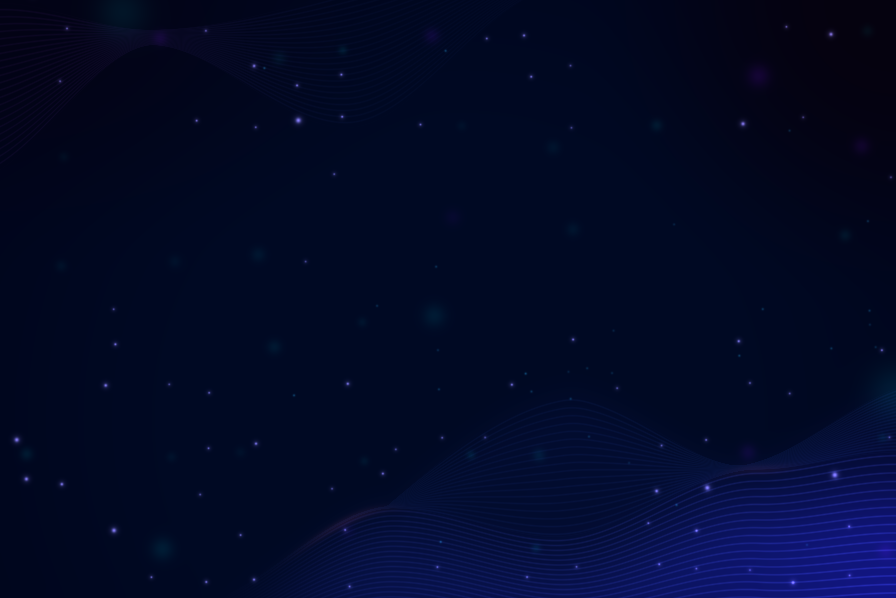
Give the GLSL for this background, as a Shadertoy shader.

```glsl
// Dark navy night sky with scattered violet stars, teal hazes and fine flowing line ribbons.

const vec3 NAVY = vec3(0.000, 0.035, 0.138);
const vec3 EDGE = vec3(0.000, 0.018, 0.108);
const vec3 CORNER = vec3(0.020, 0.006, 0.058);
const vec3 INDIGO = vec3(0.068, 0.042, 0.400);
const vec3 SHEET_GLOW = vec3(0.012, 0.019, 0.060);
const vec3 WAVE_LINE = vec3(0.150, 0.170, 0.420);
const vec3 FAN_LINE = vec3(0.030, 0.055, 0.120);
const vec3 PLUM_LINE = vec3(0.065, 0.025, 0.090);
const vec3 EMBER = vec3(0.085, 0.030, 0.030);
const vec3 STAR = vec3(0.500, 0.440, 0.820);
const vec3 TEAL = vec3(0.000, 0.085, 0.080);
const vec3 VIOLET = vec3(0.065, 0.005, 0.120);
const float LINE_WIDTH = 0.0024;
const float STAR_CELL = 0.076;
const float HAZE_CELL = 0.170;
const float SPECK_CELL = 0.036;

vec3 hash3(vec2 p) {
    vec3 q = fract(p.xyx * vec3(0.1031, 0.1030, 0.0973));
    q += dot(q, q.yxz + 33.33);
    return fract((q.xxy + q.yzz) * q.zyx);
}

float gauss(float d, float radius) {
    return exp(-d * d / (radius * radius));
}

// One jittered dot per cell: x = distance, y = cell-edge fade, zw = random picks.
vec4 scatter(vec2 p, float cell, float seed) {
    vec2 id = floor(p / cell);
    vec3 h = hash3(id + seed);
    vec3 pick = hash3(id + seed + 71.7);
    float d = length(p - (id + 0.25 + 0.5 * h.xy) * cell);
    return vec4(d, 1.0 - smoothstep(0.0, 0.25 * cell, d), pick.xy);
}

// Evenly spaced lines between two curves, drawn as soft coverage.
float ribbon(float y, float low, float high, float count) {
    float gap = max(high - low, 0.004) / count;
    float t = (y - low) / gap;
    float width = max(LINE_WIDTH, 1.0 / iResolution.y);
    float inside = smoothstep(-0.5, 0.0, t) * (1.0 - smoothstep(count, count + 0.5, t));
    float d = abs(fract(t) - 0.5) * gap;
    return inside * clamp(1.0 - d / width, 0.0, 1.0);
}

vec3 backdrop(vec2 p) {
    vec3 col = mix(NAVY, EDGE, smoothstep(0.40, 1.0, length(p - vec2(0.77, 0.30))));
    float corner = 1.0 - smoothstep(0.05, 0.55, length(p - vec2(1.5, 1.0)));
    float left = 1.0 - smoothstep(0.0, 0.55, length((p - vec2(0.0, 0.95)) * vec2(0.7, 1.3)));
    return mix(col, CORNER, max(corner, 0.5 * left));
}

vec3 lowerWaves(vec2 p) {
    float x = p.x;
    float crest = -0.02 + 0.36 * smoothstep(0.33, 0.98, x)
        - 0.12 * smoothstep(0.94, 1.25, x) + 0.14 * smoothstep(1.22, 1.56, x);
    float middle = -0.02 + 0.17 * smoothstep(0.30, 0.66, x) - 0.05 * smoothstep(0.66, 0.93, x)
        + 0.115 * smoothstep(0.93, 1.27, x) + 0.03 * smoothstep(1.27, 1.5, x);
    float base = -0.17 - 0.13 * smoothstep(0.6, 1.5, x);
    crest = max(crest, middle + 0.004);

    float light = exp(-2.1 * length(p - vec2(1.50, -0.02)));
    float below = smoothstep(-0.04, 0.15, middle - p.y);
    float sheet = 1.0 - smoothstep(-0.07, 0.05, p.y - crest);
    float reach = smoothstep(0.32, 0.66, x);
    vec3 col = INDIGO * light * (0.72 * below + 0.14 * sheet);
    col += SHEET_GLOW * reach * (0.9 * below + 0.5 * sheet);

    // Dense sheet below, airy fan above.
    float dense = ribbon(p.y, base, middle, 38.0);
    col += WAVE_LINE * dense * reach * (0.14 + 0.38 * light);
    col += FAN_LINE * ribbon(p.y, middle, crest, 18.0) * reach * (0.30 + 0.5 * light);

    // Warm glints where the lines gather.
    float along = gauss(x - 0.58, 0.07) + 0.7 * gauss(x - 1.27, 0.06);
    return col + EMBER * along * gauss(p.y - middle, 0.008);
}

vec3 upperWaves(vec2 p) {
    float low = 0.70 + 0.225 * smoothstep(-0.06, 0.26, p.x)
        - 0.135 * smoothstep(0.25, 0.58, p.x) + 0.23 * smoothstep(0.58, 0.94, p.x);
    float high = 0.99 - 0.04 * smoothstep(0.0, 0.25, p.x) + 0.12 * smoothstep(0.25, 0.9, p.x);
    float fade = 1.0 - smoothstep(0.10, 0.85, p.x);
    vec3 tint = mix(PLUM_LINE, FAN_LINE, smoothstep(0.1, 0.7, p.x));
    return tint * ribbon(p.y, low, high, 22.0) * (0.20 + 0.35 * fade);
}

vec3 hazes(vec2 p) {
    vec4 s = scatter(p, HAZE_CELL, 13.0);
    float glow = gauss(s.x, mix(0.007, 0.016, s.w)) * s.y * step(s.z, 0.55);
    vec3 col = mix(TEAL, VIOLET, step(0.70, s.w)) * glow * mix(0.3, 0.9, fract(7.0 * s.z));

    // Broad hazes that anchor the composition.
    col += TEAL * (0.8 * gauss(length(p - vec2(0.205, 0.98)), 0.042)
        + 0.8 * gauss(length(p - vec2(0.727, 0.472)), 0.018)
        + 0.9 * gauss(length(p - vec2(0.272, 0.082)), 0.018)
        + 0.9 * gauss(length(p - vec2(1.50, 0.345)), 0.045));
    return col + VIOLET * gauss(length(p - vec2(1.270, 0.873)), 0.018);
}

vec3 stars(vec2 p) {
    vec4 s = scatter(p, STAR_CELL, 4.0);
    float row = (floor(p.y / STAR_CELL) + 0.5) * STAR_CELL;
    float band = 1.0 - smoothstep(0.36, 0.50, row) + 0.6 * smoothstep(0.68, 0.78, row);
    float size = mix(0.60, 1.50, pow(s.w, 6.0));
    float light = gauss(s.x, 0.0029 * size) + 0.24 * gauss(s.x, 0.0085 * size);
    vec3 col = STAR * light * s.y * (0.40 + 0.45 * s.w) * step(s.z, 0.04 + 0.40 * band);

    vec4 k = scatter(p, SPECK_CELL, 29.0);
    vec2 spot = (floor(p / SPECK_CELL) + 0.5) * SPECK_CELL;
    float drift = gauss(spot.y - 0.40 - 0.05 * sin(5.0 * spot.x), 0.12)
        * smoothstep(0.5, 1.1, spot.x);
    float speck = gauss(k.x, 0.0022) * k.y * step(k.z, 0.01 + 0.20 * drift);
    return col + vec3(0.06, 0.25, 0.32) * speck * (0.3 + 0.6 * k.w);
}

void mainImage(out vec4 fragColor, in vec2 fragCoord) {
    vec2 p = fragCoord / iResolution.y;
    p.x *= 1.5 * iResolution.y / iResolution.x;
    vec3 col = backdrop(p) + lowerWaves(p) + upperWaves(p) + hazes(p) + stars(p);
    fragColor = vec4(min(col, 1.0), 1.0);
}
```
